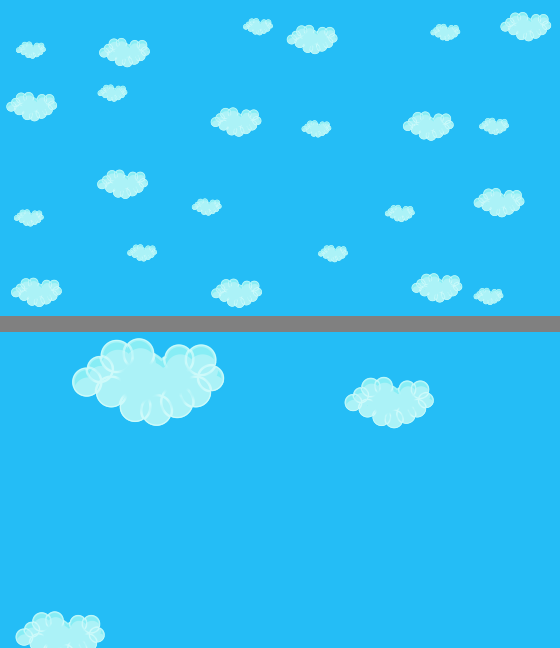
Top, the full canvas; bottom, a detail of the centre.
A WebGL 2 fragment shader for this pattern:

```glsl
#version 300 es
precision highp float;
// Scattered scalloped cartoon clouds in two sizes on a flat blue sky.

uniform vec2 u_resolution;
out vec4 fragColor;

const vec3 SKY = vec3(0.14, 0.74, 0.965);
const vec3 SHADE = vec3(0.53, 0.93, 0.96);
const vec3 BODY = vec3(0.67, 0.95, 0.97);
const vec3 RIM = vec3(0.90, 1.0, 0.99);

const vec2 GRID = vec2(6.0, 4.0);
const vec2 EMPTY_CELL = vec2(3.0, 1.0);
const float LARGE = 0.081;   // half widths, in canvas heights
const float SMALL = 0.0475;
const vec2 CLOUD_EXTENT = vec2(1.05, 0.64);

// Cloud puffs as centre and radius; the first two fill the core.
const int CORE = 2;
const int PUFFS = 14;
const vec3 PUFF[PUFFS] = vec3[PUFFS](
    vec3(-0.10, 0.00, 0.41), vec3(0.36, 0.02, 0.34),
    vec3(-0.80, -0.01, 0.19), vec3(-0.63, 0.16, 0.17),
    vec3(-0.41, 0.33, 0.21), vec3(-0.12, 0.36, 0.20),
    vec3(0.40, 0.29, 0.19), vec3(0.69, 0.28, 0.20),
    vec3(0.82, 0.04, 0.17), vec3(0.62, -0.14, 0.20),
    vec3(0.38, -0.27, 0.21), vec3(0.11, -0.38, 0.20),
    vec3(-0.17, -0.33, 0.20), vec3(-0.48, -0.14, 0.20)
);

vec2 hash2(vec2 p) {
    vec3 q = fract(p.xyx * vec3(0.1031, 0.1030, 0.0973));
    q += dot(q, q.yzx + 33.33);
    return fract((q.xx + q.yz) * q.zy);
}

float puffDistance(vec2 p, int i) {
    return length(p - PUFF[i].xy) - PUFF[i].z;
}

float cloudDistance(vec2 p) {
    float d = 10.0;
    for (int i = 0; i < PUFFS; i++) d = min(d, puffDistance(p, i));
    return d;
}

float fill(float d, float blur) {
    return smoothstep(0.5 * blur, -0.5 * blur, d);
}

float stroke(float d, float halfWidth, float blur) {
    return fill(abs(d) - halfWidth, blur);
}

// Pale arcs that curl inward from the notches between puffs.
float puffArcs(vec2 p, float depth, float halfWidth, float blur) {
    float arcs = 0.0;
    for (int i = CORE; i < PUFFS; i++)
        arcs = max(arcs, stroke(puffDistance(p, i), halfWidth, blur));
    return arcs * smoothstep(-0.17, -0.07, depth);
}

vec3 paintCloud(vec3 color, vec2 p, float blur) {
    float outline = cloudDistance(p);
    vec2 q = p + vec2(-0.02, 0.13);   // lit front, lowered over the shade
    float front = max(outline, cloudDistance(q));
    float inside = fill(outline, blur);
    color = mix(color, SHADE, inside);
    color = mix(color, RIM, 0.35 * inside * stroke(outline + 0.02, 0.015, blur));
    color = mix(color, BODY, fill(front, blur));
    float arcs = puffArcs(p, outline, 0.016, blur);
    return mix(color, RIM, 0.6 * arcs * inside);
}

void main() {
    vec2 uv = gl_FragCoord.xy / u_resolution.y;
    vec2 cell = vec2(u_resolution.x / u_resolution.y, 1.0) / GRID;
    vec2 id = floor(uv / cell);

    // One jittered cloud per cell, alternating large and small.
    bool isLarge = mod(id.x + id.y, 2.0) < 0.5;
    float size = isLarge ? LARGE : SMALL;
    vec2 room = max(0.5 * cell - size * CLOUD_EXTENT, 0.0);
    vec2 center = (id + 0.5) * cell + (2.0 * hash2(id + 7.0) - 1.0) * room * 0.9;

    vec3 color = SKY;
    if (id != EMPTY_CELL) {
        float blur = 1.3 / (u_resolution.y * size);
        color = paintCloud(color, (uv - center) / size, blur);
    }
    fragColor = vec4(color, 1.0);
}
```
